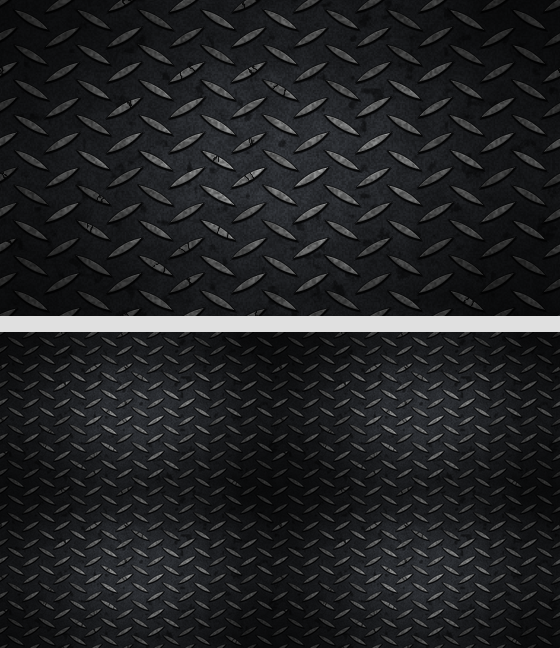
Top, the tile; bottom, the same tile 2 across and 2 down.
A WebGL 2 fragment shader for this texture:

```glsl
#version 300 es
precision highp float;

uniform vec2 u_resolution;
out vec4 fragColor;

const float TAU = 6.2831853;
const float REPEATS = 9.0;
const float ROW_SHIFT = 0.055;
const vec2 TREAD_HALF = vec2(0.0595, 0.0104);
const float TREAD_ANGLE = 0.53;
const vec3 PLATE = vec3(0.176, 0.186, 0.203);
const vec3 STEEL = vec3(0.585, 0.59, 0.59);
const vec3 SHADOW = vec3(0.02, 0.021, 0.024);

float hash(vec2 p) {
    vec3 q = fract(vec3(p.xyx) * 0.1031);
    q += dot(q, q.yzx + 33.33);
    return fract((q.x + q.y) * q.z);
}

// Value noise that wraps after a whole number of cells
float noise(vec2 uv, vec2 period) {
    vec2 p = uv * period;
    vec2 i = floor(p);
    vec2 f = fract(p);
    f = f * f * (3.0 - 2.0 * f);
    float a = hash(mod(i, period));
    float b = hash(mod(i + vec2(1, 0), period));
    float c = hash(mod(i + vec2(0, 1), period));
    float d = hash(mod(i + vec2(1, 1), period));
    return mix(mix(a, b, f.x), mix(c, d, f.x), f.y);
}

float fbm(vec2 uv, vec2 period) {
    float sum = 0.0;
    float weight = 0.5;
    for (int i = 0; i < 5; i++) {
        sum += weight * noise(uv, period);
        period *= 2.0;
        weight *= 0.5;
    }
    return sum;
}

// Pointed lens made of two arcs, long along x
float lens(vec2 p, vec2 halfSize) {
    float radius = dot(halfSize, halfSize) / (2.0 * halfSize.y);
    return length(vec2(p.x, abs(p.y) + radius - halfSize.y)) - radius;
}

vec2 alongAcross(vec2 p, float angle) {
    vec2 axis = vec2(cos(angle), sin(angle));
    return vec2(dot(p, axis), dot(p, vec2(-axis.y, axis.x)));
}

// Dark cuts across a worn tread
float nicks(vec2 p, vec2 id, float wobble) {
    float cut = 0.0;
    for (int i = 0; i < 2; i++) {
        float k = float(i);
        float at = (hash(id + 17.0 * k + 3.0) - 0.35) * TREAD_HALF.x;
        float slant = hash(id + 29.0 * k) - 0.5;
        float d = abs(p.x - at + slant * p.y + (wobble - 0.5) * 0.007);
        cut = max(cut, 1.0 - smoothstep(0.001, 0.0035, d));
    }
    return cut;
}

// One lattice of raised treads with shadow, rim light and wear
vec3 addTreads(vec3 base, vec2 uv, float shift, float angle, float light) {
    vec2 grid = uv * REPEATS + vec2(shift, shift + ROW_SHIFT);
    vec2 cell = mod(floor(grid), REPEATS);
    vec2 id = cell + shift * 40.0;
    vec2 aspect = vec2(u_resolution.x / u_resolution.y, 1.0);
    vec2 q = (fract(grid) - 0.5) * aspect / REPEATS;
    q += (vec2(hash(id + 5.0), hash(id + 11.0)) - 0.5) * 0.002;

    vec2 p = alongAcross(q, angle);
    vec2 size = TREAD_HALF * mix(0.96, 1.04, hash(id + 7.0));
    float pixel = 0.7 / u_resolution.y;
    float grain = noise(uv, vec2(256, 144));
    float d = lens(p, size) + (grain - 0.5) * 0.0012;

    // Cast shadow below and a dark seam all round
    float shade = lens(alongAcross(q - vec2(0.001, -0.0045), angle), size);
    base = mix(base, SHADOW * light, 0.95 * (1.0 - smoothstep(0.0, 0.006, shade)));
    base *= 1.0 - 0.6 * (1.0 - smoothstep(0.001, 0.005, d));

    // Worn steel face, brightest along its rims
    float face = 0.8 + 0.1 * p.x / size.x + 0.45 * (grain - 0.5);
    face *= mix(0.8, 1.12, hash(id + 2.0));
    float rim = smoothstep(-0.004, -0.0012, d);
    face *= 1.0 + rim * (p.y > 0.0 ? 0.25 : -0.1);

    float wearChance = cell.x < 5.0 ? 0.15 : 0.02;
    float worn = step(hash(id + 23.0), wearChance);
    face *= 1.0 - 0.85 * worn * nicks(p, id, grain);
    vec3 metal = STEEL * face * pow(light, 0.8);
    return mix(base, metal, 1.0 - smoothstep(-pixel, pixel, d));
}

void main() {
    vec2 uv = gl_FragCoord.xy / u_resolution;

    // Pool of light, dim towards every edge
    vec2 pool = 0.5 - 0.5 * cos(TAU * uv);
    float light = mix(0.41, 1.0, pool.x) * mix(0.53, 1.0, pool.y);

    // Plate with grime, grain and dark scuffs
    float grime = fbm(uv, vec2(28, 16));
    float grain = noise(uv, vec2(384, 216));
    float scuff = smoothstep(0.62, 0.78, fbm(uv + 0.37, vec2(48, 24)));
    vec3 color = PLATE * light * (0.76 + 0.5 * grime) * (0.78 + 0.44 * grain);
    color *= 1.0 - 0.45 * scuff;

    color = addTreads(color, uv, 0.0, -TREAD_ANGLE, light);
    color = addTreads(color, uv, 0.5, TREAD_ANGLE, light);
    fragColor = vec4(color, 1.0);
}
```
